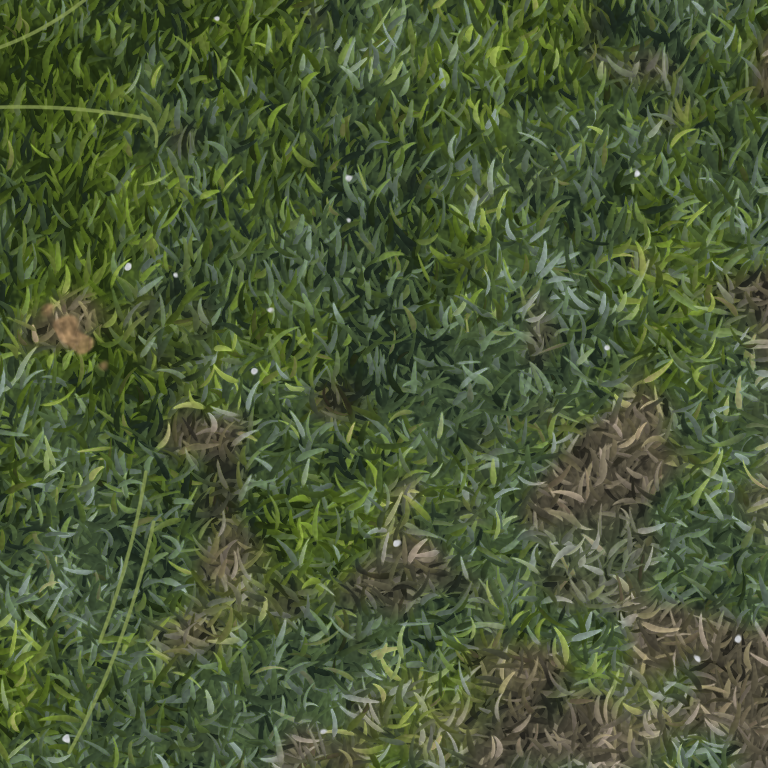
This texture is drawn by a Shadertoy shader. Its source:

```glsl
// Rough lawn seen from above: overlapping grass blades, dry patches and a few long stems.

vec4 hash4(vec2 cell, float seed) {
    vec4 q = fract(vec4(cell.xyx, seed) * vec4(.1031, .1030, .0973, .1099));
    q += dot(q, q.wzxy + 33.33);
    return fract((q.xxyz + q.yzzw) * q.zywx);
}

float cornerSlope(vec2 corner, vec2 offset) {
    return dot(hash4(corner, 7.).xy * 2. - 1., offset) * 1.3;
}

float gradientNoise(vec2 p) {
    vec2 i = floor(p), f = p - i, e = vec2(1, 0);
    vec2 u = f * f * (3. - 2. * f);
    return mix(mix(cornerSlope(i, f), cornerSlope(i + e, f - e), u.x),
               mix(cornerSlope(i + e.yx, f - e.yx), cornerSlope(i + 1., f - 1.), u.x), u.y);
}

// Grass colours ordered from shade to sunlit tips
vec3 grassTone(float tone) {
    vec3 c = mix(vec3(.13, .17, .11), vec3(.24, .29, .17), smoothstep(.0, .22, tone));
    c = mix(c, vec3(.31, .37, .20), smoothstep(.28, .46, tone));
    c = mix(c, vec3(.37, .41, .31), smoothstep(.50, .64, tone));
    c = mix(c, vec3(.44, .51, .32), smoothstep(.70, .83, tone));
    return mix(c, vec3(.56, .60, .48), smoothstep(.86, .98, tone));
}

// Local tint: blue-grey, lush yellow-green or brown
vec3 tintGrass(vec3 color, vec2 p, float pick, float dry) {
    float lush = gradientNoise(p * 5. + 11.) + .35 * (p.y - p.x) + 1.3 * (pick - .5);
    color *= mix(vec3(.95, 1., 1.16), vec3(1.04, 1.10, .62), smoothstep(-.35, .75, lush));
    float luma = dot(color, vec3(.3, .6, .1));
    float brown = dry * .75 + .4 * smoothstep(.88, 1., pick);
    return mix(color, luma * vec3(1.15, .99, .86), min(brown, .85));
}

// Thin bowed stem from a to b
float stem(vec2 p, vec2 a, vec2 b, float bow) {
    vec2 d = b - a;
    float t = clamp(dot(p - a, d) / dot(d, d), 0., 1.);
    vec2 onStem = a + d * t + normalize(vec2(-d.y, d.x)) * bow * 4. * t * (1. - t);
    return smoothstep(.0036, .0012, length(p - onStem));
}

// Lays one blade over the surface, stored as tone, tint pick and shading
void layBlade(inout vec3 surface, vec2 p, vec2 cell, float size, float layer, float spread) {
    vec4 place = hash4(cell, layer + 1.), look = hash4(cell + 57., layer + 31.);
    vec2 offset = p - (cell + .5 + .7 * (place.xy - .5)) * size;
    float lean = (place.z + look.x - 1.) * spread + .12;
    float c = cos(lean), s = sin(lean);
    vec2 q = mat2(c, s, -s, c) * offset;
    float t = q.y / (size * mix(.34, .64, place.w)) * .5 + .5;
    float x = q.x + (look.z - .5) * size * 1.6 * (t - .5) * (t - .5);
    float width = mix(.0028, .0060, look.w) * sqrt(max(1. - t, 0.)) * smoothstep(-.1, .35, t);
    float cover = smoothstep(.0012, -.0012, abs(x) - width)
                * smoothstep(0., .18, t) * smoothstep(1., .88, t);
    float tone = look.y + .36 * (layer / 16. - .7);
    float shading = .82 + .28 * t + .10 * clamp(x / (width + .0005), -1., 1.);
    surface = mix(surface, vec3(tone, fract(look.w * 7.3 + place.z), shading), cover * .95);
}

void mainImage(out vec4 fragColor, in vec2 fragCoord) {
    vec2 p = fragCoord / iResolution.y;

    // Bare ground, strongest toward the lower right
    float bare = gradientNoise(p * 6. + 3.) + .5 * gradientNoise(p * 15.);
    float dry = smoothstep(.2, .75, bare + .55 * (p.x - p.y) + .12);

    // Shaded undergrowth
    float litter = gradientNoise(p * vec2(95, 60)) + .5 * gradientNoise(p * 150.);
    vec3 surface = vec3(.2 + .35 * litter, .5, 1.);

    // Layers of blades, deepest first; upright at the top, tangled below
    float spread = mix(2.5, 1.3, smoothstep(.3, .9, p.y - .4 * p.x + .2));
    for (int i = 0; i < 16; i++) {
        float layer = float(i), size = .049 - .004 * float(i % 3);
        vec2 shifted = p + layer * vec2(.0137, .0291);
        vec2 home = floor(shifted / size - .5);
        for (int k = 0; k < 4; k++)
            layBlade(surface, shifted, home + vec2(k % 2, k / 2), size, layer, spread);
    }

    // Colour the blades with broad light and dark patches
    float tone = surface.x + .3 * gradientNoise(p * 7.) + .2 * gradientNoise(p * 19.)
               + .13 * (p.x - p.y);
    vec3 color = tintGrass(grassTone(clamp(tone, 0., 1.)), p, surface.y, dry) * surface.z;

    // Withered tan leaf at the left
    vec2 leaf = p - vec2(.092, .563);
    float leafEdge = length(vec2(leaf.x + leaf.y, (leaf.x - leaf.y) * .35) / .024)
                   + .9 * gradientNoise(p * 40.);
    color = mix(color, vec3(.58, .47, .34) * (1. + .5 * litter), .8 * smoothstep(1.1, .7, leafEdge));

    // Long pale stems
    float stems = stem(p, vec2(-.01, .935), vec2(.11, 1.), -.006);
    stems = max(stems, stem(p, vec2(-.01, .86), vec2(.195, .845), .006));
    stems = max(stems, stem(p, vec2(.185, .85), vec2(.203, .81), .008));
    stems = max(stems, stem(p, vec2(.13, .165), vec2(.19, .385), -.006));
    stems = max(stems, stem(p, vec2(.09, .02), vec2(.2, .32), -.012));
    color = mix(color, vec3(.53, .59, .33), .8 * stems);

    // Scattered pale flecks
    vec4 fleck = hash4(floor(p * 16.), 91.);
    float fleckGap = length(fract(p * 16.) - .2 - .6 * fleck.xy) + .06 * litter;
    color = mix(color, vec3(.78, .79, .80), step(.955, fleck.z) * smoothstep(.09, .04, fleckGap));

    // Fine grain
    color *= 1. + .12 * gradientNoise(p * 210.);
    fragColor = vec4(color, 1.);
}
```
